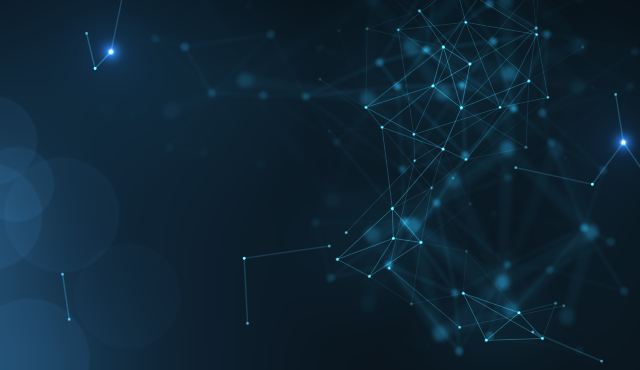
Give the GLSL for this background, as a WebGL 2 fragment shader.

```glsl
#version 300 es
precision highp float;
// Dark blue backdrop with a glowing web of linked nodes, soft bokeh discs and two bright stars.

uniform vec2 u_resolution;
out vec4 fragColor;

// Lengths are in canvas heights.
const vec3 LEFT_BLUE = vec3(0.056, 0.145, 0.215);
const vec3 RIGHT_DARK = vec3(0.036, 0.076, 0.108);
const vec3 EDGE_GLOW = vec3(0.09, 0.20, 0.29);
const vec3 HAZE = vec3(0.010, 0.055, 0.075);
const vec3 SOFT_TEAL = vec3(0.06, 0.27, 0.35);
const vec3 SHARP_CYAN = vec3(0.20, 0.60, 0.70);
const vec3 NODE_CYAN = vec3(0.35, 0.85, 0.92);
const vec3 STAR_BLUE = vec3(0.13, 0.42, 0.85);
const vec2 STAR_LEFT = vec2(0.300, 0.860);
const vec2 STAR_RIGHT = vec2(1.685, 0.615);

// Large bokeh discs: centre and radius.
const vec3 DISCS[6] = vec3[6](
  vec3(-0.03, 0.414, 0.144), vec3(0.045, 0.502, 0.101), vec3(0.167, 0.419, 0.155),
  vec3(0.345, 0.200, 0.142), vec3(0.08, 0.03, 0.162), vec3(-0.02, 0.62, 0.12));

// Lone links outside the scattered web: start and end.
const vec4 LINKS[11] = vec4[11](
  vec4(STAR_LEFT, 0.257, 0.815), vec4(STAR_LEFT, 0.333, 1.02),
  vec4(0.234, 0.910, 0.257, 0.815), vec4(0.169, 0.259, 0.187, 0.137),
  vec4(0.660, 0.302, 0.669, 0.126), vec4(0.660, 0.302, 0.890, 0.335),
  vec4(STAR_RIGHT, 1.664, 0.745), vec4(STAR_RIGHT, 1.601, 0.502),
  vec4(STAR_RIGHT, 1.75, 0.52), vec4(1.394, 0.547, 1.601, 0.502),
  vec4(1.440, 0.103, 1.626, 0.024));

vec2 hash2(vec2 p) {
  return fract(sin(vec2(dot(p, vec2(127.1, 311.7)), dot(p, vec2(269.5, 183.3)))) * 43758.5453);
}

float blob(vec2 p, vec2 centre, vec2 radius) {
  vec2 q = (p - centre) / radius;
  return exp(-dot(q, q));
}

float segmentDistance(vec2 p, vec2 a, vec2 b) {
  vec2 ab = b - a;
  return length(p - a - ab * clamp(dot(p - a, ab) / dot(ab, ab), 0.0, 1.0));
}

// Where the web gathers; soft layers also drift to the left and right.
float density(vec2 p, float soft) {
  float spread = 1.0 + 0.15 * soft;
  float d = blob(p, vec2(1.22, 0.80), vec2(0.33, 0.33) * spread);
  d = max(d, blob(p, vec2(1.07, 0.36), vec2(0.22, 0.18) * spread));
  d = max(d, blob(p, vec2(1.34, 0.14), vec2(0.20, 0.14) * spread));
  float drift = max(0.55 * blob(p, vec2(0.60, 0.78), vec2(0.42, 0.28)),
                    0.65 * blob(p, vec2(1.60, 0.55), vec2(0.22, 0.60)));
  return max(d, soft * drift);
}

// Node position in xy, strength in z.
vec3 node(vec2 id, float cell, float seed, float soft) {
  vec2 pos = (id + 0.12 + 0.76 * hash2(id + seed)) * cell;
  float chance = 0.7 + 0.6 * hash2(id + seed + 7.3).x;
  return vec3(pos, smoothstep(0.20, 0.75, density(pos, soft) * chance));
}

// Jittered grid of nodes joined to their neighbours: x = links, y = nodes.
vec2 web(vec2 p, float cell, float seed, float soft, float width, float radius, float blur) {
  vec2 base = floor(p / cell), sum = vec2(0.0);
  for (int j = -1; j <= 1; j++)
  for (int i = -1; i <= 1; i++) {
    vec2 id = base + vec2(i, j);
    vec3 a = node(id, cell, seed, soft);
    sum.y += a.z * (1.0 - smoothstep(radius - blur, radius + blur, length(p - a.xy)));
    for (int k = 0; k < 4; k++) {
      vec2 stepTo = k == 3 ? vec2(1.0, 0.0) : vec2(float(k - 1), 1.0);
      vec3 b = node(id + stepTo, cell, seed, soft);
      float keep = step(0.2, hash2(id + stepTo * 3.7 + seed).y);
      float d = segmentDistance(p, a.xy, b.xy);
      sum.x += keep * a.z * b.z * (1.0 - smoothstep(width - blur, width + blur, d));
    }
  }
  return sum;
}

vec3 star(vec2 p, vec2 centre) {
  float d = length(p - centre);
  return STAR_BLUE * (0.65 * exp(-d * d / 0.0005) + 0.20 * exp(-d * 18.0))
       + vec3(0.9) * exp(-d * d / 0.00004);
}

void main() {
  vec2 p = gl_FragCoord.xy / u_resolution.y;
  float px = 1.0 / u_resolution.y;

  // Backdrop gradient, left edge light and teal haze
  vec3 col = mix(LEFT_BLUE, RIGHT_DARK, smoothstep(0.15, 1.15, p.x));
  col *= 1.0 - 0.30 * smoothstep(0.75, 1.05, p.y) * (1.0 - 0.5 * blob(p, STAR_LEFT, vec2(0.3)));
  col += EDGE_GLOW * (0.60 * blob(p, vec2(-0.05, 0.40), vec2(0.20, 0.24))
                    + 0.70 * blob(p, vec2(-0.05, 0.0), vec2(0.32, 0.25)));
  col += HAZE * density(p, 1.0);

  // Bokeh discs with a faint rim
  for (int i = 0; i < 6; i++) {
    float d = length(p - DISCS[i].xy) - DISCS[i].z;
    float fade = 1.0 - 0.60 * smoothstep(0.0, 0.35, DISCS[i].x);
    float disc = 1.0 - smoothstep(-0.002 - px, 0.002 + px, d);
    col += EDGE_GLOW * fade * disc * (0.13 + 0.06 * exp(min(d, 0.0) * 60.0));
  }

  // Out of focus webs
  vec2 far = web(p, 0.21, 11.0, 1.0, 0.016, 0.022, 0.012);
  vec2 near = web(p, 0.16, 37.0, 1.0, 0.006, 0.012, 0.005);
  col += SOFT_TEAL * (0.13 * far.x + 0.22 * far.y + 0.17 * near.x + 0.45 * near.y);

  // Sharp webs
  vec2 fine = web(p, 0.135, 5.0, 0.0, 0.0008, 0.004, 0.8 * px);
  vec2 wide = web(p, 0.20, 23.0, 0.0, 0.0006, 0.0035, 0.8 * px);
  col += SHARP_CYAN * min(0.55 * fine.x + 0.40 * wide.x, 0.8);
  col += NODE_CYAN * min(0.8 * fine.y + 0.7 * wide.y, 0.9);

  // Lone links with a node at each end, fainter when long
  for (int i = 0; i < 11; i++) {
    vec4 s = LINKS[i];
    float d = segmentDistance(p, s.xy, s.zw);
    float ends = min(length(p - s.xy), length(p - s.zw));
    float light = 0.45 * exp(-3.5 * length(s.zw - s.xy));
    col += SHARP_CYAN * light * (1.0 - smoothstep(0.0, 0.001 + px, d));
    col += NODE_CYAN * 0.5 * (1.0 - smoothstep(0.002, 0.003 + px, ends));
  }

  col += star(p, STAR_LEFT) + star(p, STAR_RIGHT);
  fragColor = vec4(min(col, 1.0), 1.0);
}
```
